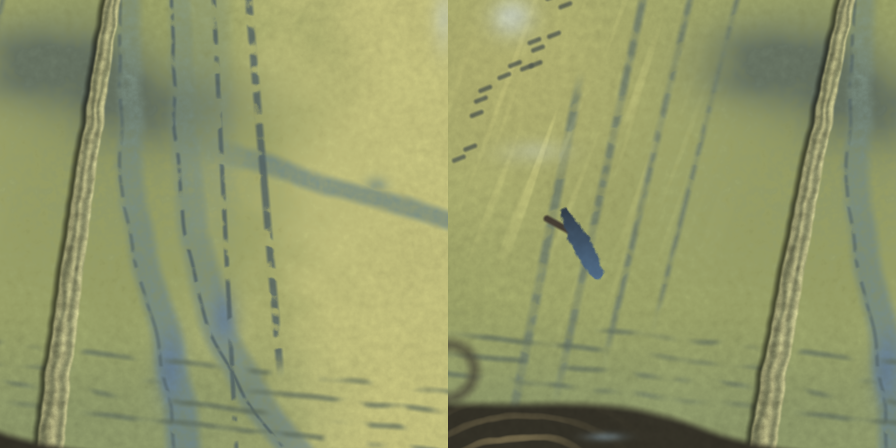
This texture is drawn by a Shadertoy shader. Its source:

```glsl
vec2 hashGradient(vec2 c) {
    vec2 k = vec2(dot(c, vec2(127.1, 311.7)), dot(c, vec2(269.5, 183.3)));
    return 2. * fract(sin(k) * 43758.5) - 1.;
}

float noise(vec2 p) {
    vec2 i = floor(p), f = fract(p), u = f * f * (3. - 2. * f), e = vec2(1, 0);
    return mix(mix(dot(hashGradient(i), f), dot(hashGradient(i + e), f - e), u.x),
               mix(dot(hashGradient(i + e.yx), f - e.yx), dot(hashGradient(i + 1.), f - 1.), u.x), u.y);
}

float fbm(vec2 p) {
    float sum = 0., amp = .6;
    for (int i = 0; i < 4; i++) {
        sum += amp * noise(p);
        p = mat2(1.6, 1.2, -1.2, 1.6) * p + 3.7;
        amp *= .5;
    }
    return sum;
}

float band(float d, float halfWidth, float soft) {
    return 1. - smoothstep(halfWidth - soft, halfWidth + soft, abs(d));
}

float blob(vec2 p, float x, float y, float w, float h) {
    vec2 d = (p - vec2(x, y)) / vec2(w, h);
    return exp(-dot(d, d));
}

float segment(vec2 p, vec2 a, vec2 b) {
    vec2 ab = b - a;
    return length(p - a - ab * clamp(dot(p - a, ab) / dot(ab, ab), 0., 1.));
}

void paint(inout vec3 col, vec3 tint, float amount) {
    col = mix(col, tint, clamp(amount, 0., 1.));
}

vec3 wall(vec2 p) {
    float x = p.x, y = p.y, drop = 1. - y;
    float cloud = fbm(p * 6.), grain = fbm(p * 55.);

    // Sunlit plaster
    vec3 col = mix(vec3(.6, .63, .4), vec3(.75, .74, .48), smoothstep(.35, .85, x + .25 * cloud));
    paint(col, vec3(.7, .69, .44), .8 * blob(p, -.5, .85, .38, .4));
    paint(col, vec3(.52, .57, .41), .65 * (1. - smoothstep(.05, .35, y)) * (1. - smoothstep(.4, .9, x)));
    paint(col, vec3(.51, .55, .39), .6 * smoothstep(-.3, .25, grain + .5 * cloud) * blob(p, .25, .58, .38, .24));

    // Dark smudge and blue streak
    float smudge = blob(p, .04, .86, .12, .09) + blob(p, .21, .84, .11, .12) + blob(p, .37, .76, .16, .09);
    paint(col, vec3(.36, .41, .37), min(smudge * (.75 + .8 * cloud + .3 * grain), .85));
    float streak = band(y - .66 + .3 * (x - .5) + .02 * cloud, .022, .012) * smoothstep(.4, .62, x);
    streak = max(streak, .8 * blob(p, .84, .585, .025, .02));
    paint(col, vec3(.43, .51, .49), streak * (.7 + .5 * grain));

    // Washed blue strips
    float wobble = .015 * noise(vec2(y * 9., 2));
    float stripA = x - .29 - .12 * (1. - smoothstep(0., .65, y)) - wobble;
    float stripB = x - .405 - .03 * drop - .22 * pow(drop, 4.) + wobble;
    float wash = max(band(stripA, .022 + .015 * drop, .014), .85 * band(stripB, .025 + .018 * drop, .015));
    wash = max(wash, .45 * band(x - .46 - .04 * drop, .05, .02) * smoothstep(.3, .8, y));
    paint(col, mix(vec3(.48, .55, .48), vec3(.39, .48, .52), drop), wash * (.65 + .5 * grain));
    paint(col, vec3(.36, .46, .6), .6 * (blob(p, .38, .18, .03, .08) + blob(p, .5, .29, .03, .06)));

    // Broken upright lines
    float broken = smoothstep(-.12, .12, noise(p * vec2(18, 32)) + .3 * grain + .05);
    float lines = band(x - .477 - .05 * drop, .005, .004);
    lines = max(lines, band(x - .555 - .085 * drop, .008, .005) * smoothstep(.15, .22, y));
    lines = max(lines, band(stripB + .022, .004, .004));
    lines = max(lines, .7 * band(stripA + .022, .004, .004));
    paint(col, vec3(.31, .37, .38), .8 * lines * broken);

    // Fanned slanting lines, pale scratches
    for (float k = 0.; k < 4.; k++) {
        float d = x + .31 - .105 * k + (.15 + .018 * k) * drop;
        float reach = smoothstep(.08 * k, .08 * k + .15, y);
        if (k < .5) reach *= 1. - smoothstep(.75, .85, y);
        paint(col, vec3(.44, .49, .41), reach * band(d, .01 - .0015 * k, .007) * (.4 + .5 * broken));
    }
    float scratch = noise(vec2((x - .3 * y) * 45., y * 3.));
    col += vec3(.1, .09, .06) * smoothstep(.1, .45, scratch) * blob(p, -.35, .7, .22, .32);

    // Sloping dashes near the floor
    for (float k = 0.; k < 4.; k++) {
        float d = y - .235 + .045 * k + .11 * x + .01 * noise(vec2(x * 8., k));
        float gaps = smoothstep(-.08, .2, noise(vec2(x * 11., k * 5.3 + y * 9.)));
        paint(col, vec3(.37, .42, .36), .65 * gaps * band(d, .006, .006));
    }

    // Pale chips and dark flecks
    float pale = blob(p, -.495, .96, .045, .04) + .4 * blob(p, -.43, .66, .07, .025) + .7 * blob(p, .99, .95, .025, .06);
    paint(col, vec3(.77, .8, .74), pale * (.9 + cloud));
    for (float k = 0.; k < 14.; k++) {
        vec2 c = vec2(-.59, .67) + k * vec2(.014, .025) + .035 * hashGradient(vec2(k, 7));
        paint(col, vec3(.32, .35, .31), .8 * band(segment(p, c, c + vec2(.02, .008)), .005, .004));
    }

    // Blue feather on a dark twig
    paint(col, vec3(.27, .24, .2), band(segment(p, vec2(-.395, .512), vec2(-.335, .48)), .007, .004));
    float along = clamp((.525 - y) / .15, 0., 1.);
    float feather = segment(p, vec2(-.355, .525), vec2(-.275, .385)) + .012 * grain;
    paint(col, mix(vec3(.2, .25, .3), vec3(.32, .43, .54), along), band(feather, .009 + .012 * sin(along * 3.1), .004));

    // Knotted cord and its shadow
    float across = x - .112 - .115 * y - .025 * y * y - .4 * wobble - .004 * noise(vec2(y * 27., 5));
    float halfWidth = .017 + .013 * drop, s = across / halfWidth;
    col *= 1. - .55 * band(across + .01, halfWidth, .008);
    float groove = .5 + .5 * cos(s * 7. + 3. * noise(vec2(y * 16., s)));
    vec3 cord = mix(vec3(.44, .46, .34), vec3(.74, .73, .53), .25 + .65 * groove);
    paint(col, cord * (.94 + .12 * s + .25 * grain), band(across, halfWidth, .004));

    // Dark ring, shadowed floor with curved ribs
    paint(col, vec3(.3, .29, .23), .75 * band(length(p - vec2(-.6, .17)) - .06, .012, .015));
    float floorLine = .1 - .11 * smoothstep(-.3, .25, x) + .008 * cloud;
    float ribs = sin(140. * length((p - vec2(-.42, -.12)) * vec2(.7, 1)) + 3. * cloud);
    vec3 ground = vec3(.2, .19, .15);
    paint(ground, vec3(.43, .39, .28), smoothstep(.2, 1., ribs) * blob(p, -.45, .02, .15, .06));
    paint(ground, vec3(.42, .48, .5), .7 * blob(p, -.24, .025, .04, .01));
    paint(col, ground, 1. - smoothstep(-.015, .012, y - floorLine));

    return col * (1. + .12 * grain + .07 * cloud);
}

void mainImage(out vec4 fragColor, in vec2 fragCoord) {
    // Two overlapping views of one wall
    vec2 p = fragCoord / iResolution.xy * vec2(2, 1);
    if (p.x > 1.) p.x -= 1.59 + .05 * p.y;
    fragColor = vec4(clamp(wall(p), 0., 1.), 1);
}
```
